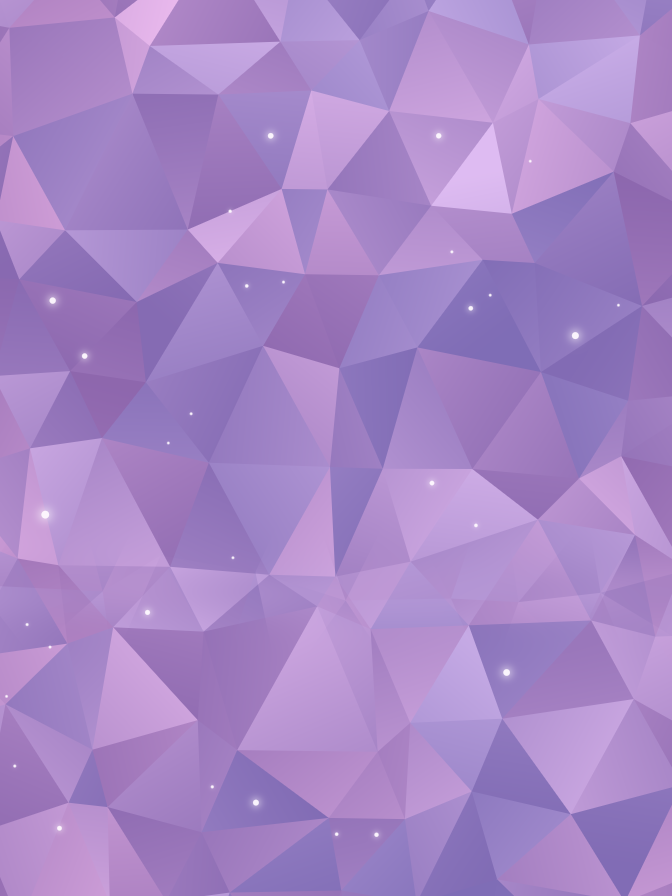
Reproduce this background procedurally as a Shadertoy shader.

```glsl
// Lilac low-poly facets with soft shading and scattered white sparkles.
#define GRID 10.3        // facet rows per canvas height
#define JITTER 0.36      // vertex scatter, in cells
#define CONTRAST 0.40    // random tone spread per facet
#define BANDING 0.16     // tone spread of the broad light bands
#define SHADING 0.22     // gradient inside a facet
#define TINT 0.030       // pink to blue variation
#define SPARKLES 30
#define SPARKLE_SIZE 0.0047
#define DARK vec3(0.530, 0.414, 0.695)
#define RANGE vec3(0.275, 0.240, 0.185)

float hash(vec2 p) {
    vec3 q = fract(vec3(p.xyx) * vec3(0.1031, 0.1030, 0.0973));
    q += dot(q, q.yzx + 33.33);
    return fract((q.x + q.y) * q.z);
}

// Scattered vertex of a staggered lattice
vec2 vertex(vec2 id) {
    vec2 offset = vec2(hash(id + 11.3), hash(id + 47.7)) * 2.0 - 1.0;
    return id + vec2(0.5 * mod(id.y, 2.0), 0.0) + JITTER * offset;
}

// Signed distance to the line a-b, positive on its right
float edge(vec2 p, vec2 a, vec2 b) {
    vec2 e = b - a;
    return dot(p - a, vec2(e.y, -e.x)) / max(length(e), 1e-4);
}

float triangle(vec2 p, vec2 a, vec2 b, vec2 c) {
    float side = edge(c, a, b) < 0.0 ? 1.0 : -1.0;
    return max(max(side * edge(p, a, b), side * edge(p, b, c)), side * edge(p, c, a));
}

// Flat tone by facet and region, plus a gradient across the facet
vec3 facetColor(vec2 p, vec2 center, vec2 id) {
    vec2 c = center / GRID;
    float pick = hash(id + 5.1);
    float region = cos(11.6 * (0.88 - c.y)) + 0.5 * sin(9.0 * c.x + 4.0 * c.y + 1.0);
    float angle = 6.2832 * hash(id + 23.9);
    float slope = dot(p - center, vec2(cos(angle), sin(angle)));
    float tone = 0.5 + CONTRAST * (2.0 * pick - 1.0) + BANDING * region;
    tone = clamp(tone, 0.03, 0.92);
    tone += step(0.97, hash(id + 71.3)) * 0.35;
    tone = clamp(tone + SHADING * slope, 0.0, 1.25);
    float hue = hash(id + 91.7) * 2.0 - 1.0 + 0.4 * cos(6.0 * c.x);
    return DARK + RANGE * pow(tone, 1.2) + TINT * hue * vec3(0.9, -0.35, -0.5);
}

// Blend of all facets near p, weighted by antialiased coverage
vec3 facets(vec2 canvas) {
    vec2 p = canvas * GRID;
    float pixel = GRID / iResolution.y;
    vec4 sum = vec4(0.0);
    for (int j = -1; j <= 1; j++)
    for (int i = -1; i <= 1; i++) {
        vec2 id = floor(p) + vec2(i, j);
        vec2 a = vertex(id), b = vertex(id + vec2(1, 0));
        vec2 c = vertex(id + vec2(1, 1)), d = vertex(id + vec2(0, 1));
        // Split each quad along its shorter diagonal
        bool split = distance(a, c) < distance(b, d);
        float pairShift = hash(id + 3.7) < 0.2 ? 0.0 : 0.37;
        for (int k = 0; k < 2; k++) {
            vec2 u = split ? a : b;
            vec2 v = split ? c : d;
            vec2 w = split ? (k == 0 ? b : d) : (k == 0 ? a : c);
            float cover = clamp(0.5 - triangle(p, u, v, w) / pixel, 0.0, 1.0);
            if (cover > 0.0) {
                vec3 color = facetColor(p, (u + v + w) / 3.0, id + float(k) * pairShift);
                sum += vec4(color, 1.0) * cover;
            }
        }
    }
    return sum.rgb / max(sum.a, 1e-3);
}

// White cores with a small halo
float sparkles(vec2 p) {
    float light = 0.0;
    float pixel = 1.0 / iResolution.y;
    float aspect = iResolution.x / iResolution.y;
    for (int i = 0; i < SPARKLES; i++) {
        float n = float(i);
        vec2 pos = vec2(hash(vec2(n, 2.3)) * aspect, 0.02 + 0.88 * hash(vec2(n, 8.9)));
        float size = hash(vec2(n, 14.2));
        float r = SPARKLE_SIZE * mix(0.3, 1.0, size * size);
        float d = distance(p, pos);
        float core = 1.0 - smoothstep(r - pixel, r + pixel, d);
        float halo = 0.45 * size * exp(-d * d / (r * r * 4.0));
        light = max(light, max(0.95 * core, halo));
    }
    return light;
}

void mainImage(out vec4 fragColor, in vec2 fragCoord) {
    vec2 p = fragCoord / iResolution.y;
    vec3 color = facets(p);
    // Translucent shards over one light band
    float band = exp(-pow((p.y - 0.34) / 0.035, 2.0));
    color = mix(color, facets(p + vec2(3.3, 0.03)), 0.35 * band);
    color = mix(color, vec3(1.0, 0.98, 1.0), sparkles(p));
    fragColor = vec4(color, 1.0);
}
```
